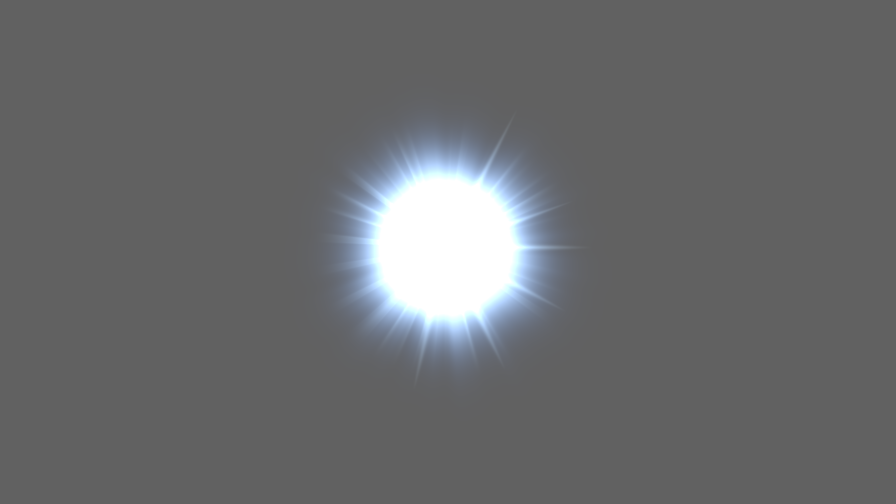
Reproduce this background procedurally as a WebGL 2 fragment shader.

```glsl
#version 300 es
precision highp float;
// A white-hot star burst with a blue halo and tapered rays on flat grey.

uniform vec2 u_resolution;
out vec4 fragColor;

const float TAU = 6.2831853;

// Sine-free hash of a cell number and a seed.
float hash(float cell, float seed) {
    vec2 q = fract(vec2(cell, seed) * vec2(0.1031, 0.1137) + 0.37);
    q += dot(q, q.yx + 33.33);
    return fract((q.x + q.y) * q.x * 7.13);
}

// Smooth value noise that closes on itself after one full turn.
float ringNoise(float turn, float cells, float seed) {
    float x = turn * cells;
    float cell = floor(x);
    float blend = smoothstep(0.0, 1.0, x - cell);
    return mix(hash(mod(cell, cells), seed),
               hash(mod(cell + 1.0, cells), seed), blend);
}

// A narrow beam from the centre: heading in degrees, tip distance, half width.
float beam(vec2 p, float heading, float reach, float width) {
    float a = radians(heading);
    vec2 dir = vec2(cos(a), sin(a));
    float along = dot(p, dir);
    float across = dir.x * p.y - dir.y * p.x;
    float taper = clamp(1.0 - along / reach, 0.0, 1.0);
    float spread = width * (0.2 + taper);
    return step(0.0, along) * taper * exp(-across * across / (spread * spread));
}

void main() {
    vec2 p = (gl_FragCoord.xy - 0.5 * u_resolution) / u_resolution.y;
    p -= vec2(-0.005, 0.009);
    float r = length(p);
    float turn = fract(atan(p.y, p.x + 1e-6) / TAU + 1.0);

    // Uneven rim: broad lobes and fine teeth stretch the halo outwards.
    float lobes = ringNoise(turn, 22.0, 3.0) - 0.5;
    float teeth = ringNoise(turn, 64.0, 8.0) - 0.5;
    float ragged = smoothstep(0.09, 0.19, r);
    float haloRadius = r * (1.0 - ragged * (0.10 * lobes + 0.06 * teeth));

    // Each channel falls off at its own rate, from white through blue to grey.
    vec3 halo = vec3(3.1, 3.2, 3.3)
              * exp(-haloRadius * haloRadius / vec3(0.0108, 0.0124, 0.0146));

    // Hair-thin streaks scattered around the rim.
    float hair = pow(ringNoise(turn, 120.0, 15.0), 6.0);
    float streaks = 0.16 * hair * smoothstep(0.27, 0.14, r);

    // Dominant rays: heading, reach, half width.
    const vec3 RAYS[6] = vec3[6](
        vec3(0.0, 0.29, 0.010), vec3(20.0, 0.27, 0.007),
        vec3(62.6, 0.31, 0.008), vec3(257.5, 0.29, 0.010),
        vec3(296.0, 0.27, 0.010), vec3(332.0, 0.27, 0.009));
    float rays = 0.0;
    for (int i = 0; i < 6; i++) {
        rays += beam(p, RAYS[i].x, RAYS[i].y, RAYS[i].z);
    }

    vec3 color = vec3(0.38) + halo;
    color += vec3(0.72, 0.90, 1.0) * (streaks + 0.42 * rays);
    fragColor = vec4(min(color, vec3(1.0)), 1.0);
}
```
